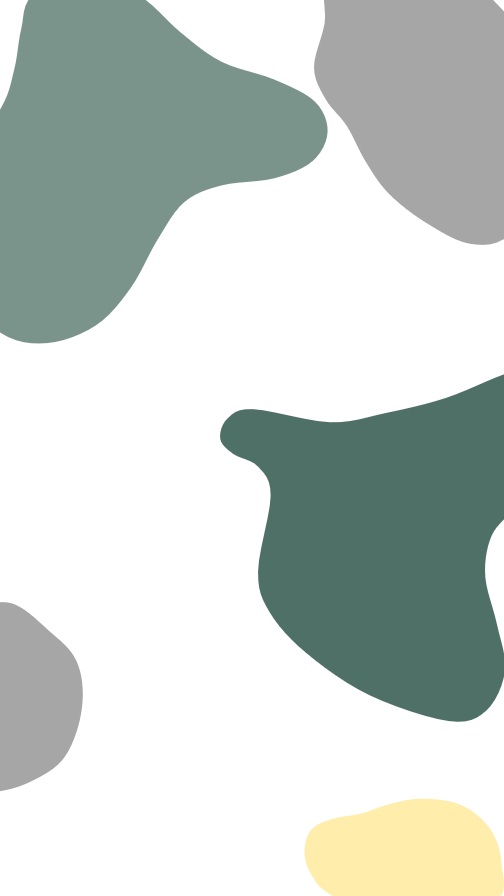
A WebGL 2 fragment shader for this background:

```glsl
#version 300 es
precision highp float;

uniform vec2 u_resolution;
out vec4 outColor;

const vec3 WHITE = vec3(1.0);
const vec3 SAGE = vec3(0.48, 0.58, 0.545);
const vec3 PINE = vec3(0.31, 0.44, 0.40);
const vec3 GREY = vec3(0.65);
const vec3 CREAM = vec3(1.0, 0.93, 0.67);
const int STEPS = 6;

// Spline knots of each blob, in percent of the canvas width
const vec2 SAGE_KNOTS[] = vec2[](
  vec2(28.9, 177.8), vec2(35.9, 171.3), vec2(44.0, 165.5), vec2(54.4, 162.0),
  vec2(62.5, 157.6), vec2(65.0, 151.6), vec2(62.0, 145.8), vec2(54.4, 142.4),
  vec2(44.0, 141.0), vec2(36.6, 137.7), vec2(31.3, 130.3), vec2(25.9, 120.6),
  vec2(19.0, 113.2), vec2(9.3, 109.7), vec2(0.0, 111.8), vec2(-10.4, 122.2),
  vec2(-9.3, 143.0), vec2(0.0, 156.0), vec2(2.8, 163.9), vec2(4.2, 172.0),
  vec2(6.5, 178.9), vec2(17.4, 185.9));
const vec2 PINE_KNOTS[] = vec2[](
  vec2(100.0, 103.5), vec2(88.4, 98.8), vec2(76.4, 95.8), vec2(65.5, 94.0),
  vec2(50.2, 96.6), vec2(45.1, 94.7), vec2(43.7, 90.7), vec2(46.3, 87.7),
  vec2(51.2, 85.2), vec2(53.7, 79.4), vec2(51.2, 64.4), vec2(53.5, 56.3),
  vec2(60.9, 48.1), vec2(73.4, 39.8), vec2(89.1, 34.7), vec2(96.5, 36.8),
  vec2(100.2, 44.7), vec2(98.6, 53.9), vec2(96.3, 63.2), vec2(97.2, 70.6),
  vec2(100.5, 75.2), vec2(107.6, 80.6), vec2(107.6, 105.5));
const vec2 TOP_KNOTS[] = vec2[](
  vec2(65.5, 182.4), vec2(64.4, 173.1), vec2(62.3, 164.4), vec2(64.6, 158.1),
  vec2(68.8, 152.8), vec2(72.5, 145.8), vec2(77.1, 139.4), vec2(84.5, 133.6),
  vec2(93.3, 129.4), vec2(101.2, 131.2), vec2(110.0, 143.0), vec2(106.5, 167.4),
  vec2(100.0, 175.5), vec2(92.6, 181.9), vec2(78.7, 187.0));
const vec2 LEFT_KNOTS[] = vec2[](
  vec2(0.0, 58.3), vec2(4.2, 57.2), vec2(9.3, 53.0), vec2(14.6, 47.7),
  vec2(16.4, 41.2), vec2(15.5, 33.6), vec2(12.3, 26.9), vec2(6.5, 22.9),
  vec2(0.0, 20.8), vec2(-9.3, 20.4), vec2(-13.9, 38.9), vec2(-6.9, 56.9));
const vec2 CREAM_KNOTS[] = vec2[](
  vec2(60.4, 8.8), vec2(61.8, 13.2), vec2(66.0, 15.3), vec2(71.8, 16.4),
  vec2(77.5, 18.3), vec2(83.8, 19.3), vec2(91.4, 18.1), vec2(97.2, 13.4),
  vec2(99.5, 6.5), vec2(98.1, -1.6), vec2(81.0, -7.4), vec2(66.0, 0.0),
  vec2(61.8, 4.2));

// Catmull-Rom curve from b to c
vec2 spline(vec2 a, vec2 b, vec2 c, vec2 d, float t) {
  vec2 cubic = 3.0 * (b - c) + d - a;
  vec2 square = 2.0 * a - 5.0 * b + 4.0 * c - d;
  return b + 0.5 * t * (c - a + t * (square + t * cubic));
}

// Updates edge: x is the squared distance, y the side (negative inside)
void addSegment(vec2 p, vec2 a, vec2 b, inout vec2 edge) {
  vec2 along = b - a;
  vec2 toP = p - a;
  vec2 away = toP - along * clamp(dot(toP, along) / dot(along, along), 0.0, 1.0);
  edge.x = min(edge.x, dot(away, away));
  bool spans = (a.y > p.y) != (b.y > p.y);
  if (spans && toP.x < along.x * toP.y / along.y) edge.y = -edge.y;
}

void addCurve(vec2 p, vec2 a, vec2 b, vec2 c, vec2 d, inout vec2 edge) {
  vec2 last = b;
  for (int i = 1; i <= STEPS; i++) {
    vec2 next = spline(a, b, c, d, float(i) / float(STEPS));
    addSegment(p, last, next, edge);
    last = next;
  }
}

// Walks a closed outline, whatever its knot count
#define TRACE(p, k, edge) for (int i = 0, n = k.length(); i < n; i++) addCurve(p, k[i], k[(i + 1) % n], k[(i + 2) % n], k[(i + 3) % n], edge)

vec3 paint(vec3 base, vec3 fill, vec2 edge, float pixel) {
  float dist = edge.y * sqrt(edge.x);
  return mix(base, fill, clamp(0.5 - dist / pixel, 0.0, 1.0));
}

void main() {
  float pixel = 100.0 / u_resolution.x;
  vec2 p = gl_FragCoord.xy * pixel;
  vec2 far = vec2(1e6, 1.0);
  vec2 sage = far, pine = far, grey = far, cream = far;

  TRACE(p, SAGE_KNOTS, sage);
  TRACE(p, PINE_KNOTS, pine);
  TRACE(p, TOP_KNOTS, grey);
  TRACE(p, LEFT_KNOTS, grey);
  TRACE(p, CREAM_KNOTS, cream);

  vec3 color = paint(WHITE, SAGE, sage, pixel);
  color = paint(color, PINE, pine, pixel);
  color = paint(color, GREY, grey, pixel);
  color = paint(color, CREAM, cream, pixel);
  outColor = vec4(color, 1.0);
}
```
